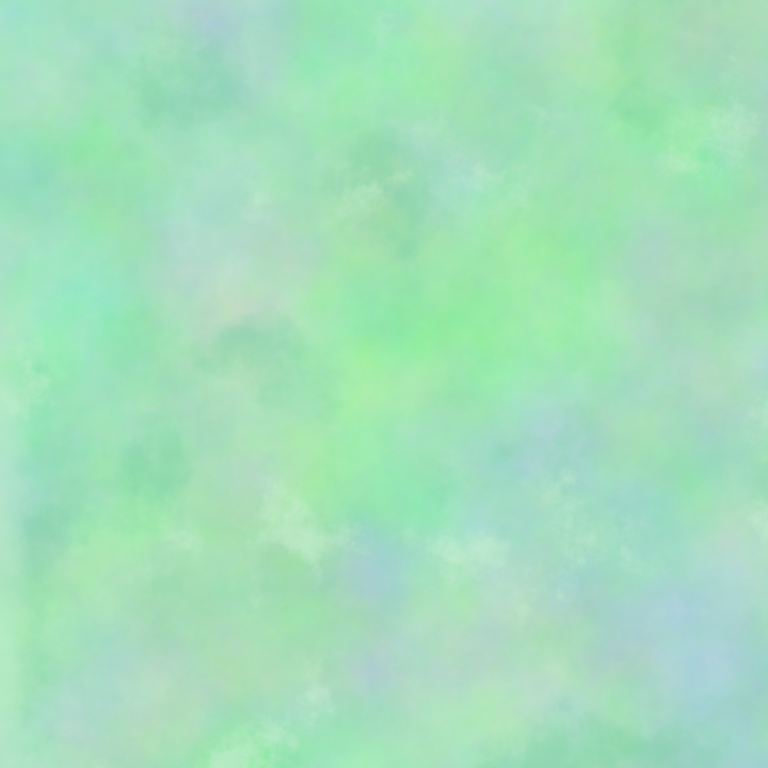
This texture is drawn by a Shadertoy shader. Its source:

```glsl
const vec3 MINT = vec3(0.638, 0.877, 0.743);
const vec3 PALE = vec3(0.78, 0.93, 0.82);
const vec3 JADE = vec3(0.48, 0.81, 0.65);

// Colour shifts per unit of noise
const vec3 GREEN_TO_LAVENDER = vec3(0.20, -0.15, 0.25);
const vec3 TEAL_TO_LIME = vec3(0.13, 0.07, -0.15);
const vec3 DIM_TO_BRIGHT = vec3(0.13, 0.10, 0.12);

float hash(vec2 cell) {
    return fract(sin(dot(cell, vec2(127.1, 311.7))) * 43758.5453);
}

float valueNoise(vec2 p) {
    vec2 cell = floor(p);
    vec2 f = fract(p);
    vec2 blend = f * f * f * (f * (f * 6.0 - 15.0) + 10.0);
    float lower = mix(hash(cell), hash(cell + vec2(1.0, 0.0)), blend.x);
    float upper = mix(hash(cell + vec2(0.0, 1.0)), hash(cell + vec2(1.0)), blend.x);
    return mix(lower, upper, blend.y);
}

// Layered noise in 0..1, each octave turned to hide the lattice
float cloud(vec2 p, float gain) {
    const mat2 turn = mat2(0.8, 0.6, -0.6, 0.8);
    float sum = 0.0;
    float total = 0.0;
    float weight = 1.0;
    for (int octave = 0; octave < 7; octave++) {
        sum += weight * valueNoise(p);
        total += weight;
        weight *= gain;
        p = turn * p * 2.03 + vec2(17.3, 9.1);
    }
    return sum / total;
}

// Independent noise field, chosen by seed and turned off the axes
float field(vec2 uv, float frequency, float gain, float seed) {
    float angle = 0.5 + seed;
    mat2 turn = mat2(cos(angle), sin(angle), -sin(angle), cos(angle));
    return cloud(turn * uv * frequency + seed * vec2(13.7, 29.3), gain);
}

// Scattered soft patches where a field rises above a threshold
float patches(vec2 uv, float frequency, float gain, float seed, float start, float end) {
    return smoothstep(start, end, field(uv, frequency, gain, seed));
}

// Feathered wash along the left border
float edgeWash(vec2 uv, float width, float seed) {
    float reach = width * (0.1 + 1.8 * field(uv, 9.0, 0.65, seed));
    float fade = 1.0 - smoothstep(0.0, reach, uv.x);
    return fade * smoothstep(0.8, 0.4, uv.y);
}

void mainImage(out vec4 fragColor, in vec2 fragCoord) {
    vec2 uv = fragCoord / iResolution.xy;

    // Broad pastel drift with a fine mottled grain
    vec3 color = MINT;
    color += GREEN_TO_LAVENDER * (field(uv, 5.0, 0.58, 1.0) - 0.5);
    color += TEAL_TO_LIME * (field(uv, 5.5, 0.58, 2.0) - 0.5);
    color += DIM_TO_BRIGHT * (field(uv, 6.5, 0.64, 3.0) - 0.5);

    // Deep green pools and pale feathery blooms
    color = mix(color, JADE, 0.55 * patches(uv, 5.0, 0.55, 4.0, 0.56, 0.80));
    color = mix(color, PALE, 0.65 * patches(uv, 7.0, 0.60, 5.0, 0.62, 0.84));
    color = mix(color, PALE, 0.5 * edgeWash(uv, 0.06, 6.0));

    fragColor = vec4(clamp(color, 0.0, 1.0), 1.0);
}
```
